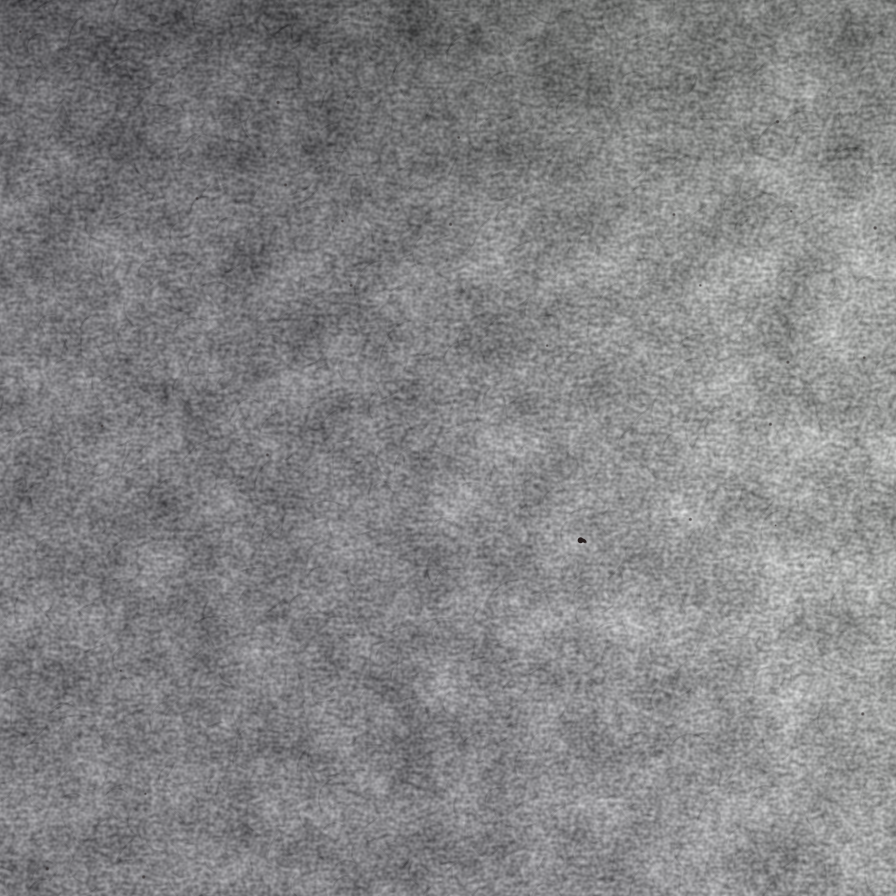
This texture is drawn by a WebGL 1 fragment shader. Its source:

```glsl
precision highp float;
// Backlit sheet of grey paper: uneven light, cloudy pulp and a fine woven grain.
// Clouds and grain are layers of gradient noise; fibres, pale knots and dark
// specks are distance functions scattered over jittered grids.
uniform vec2 u_resolution;

const vec3 COOL_TINT = vec3(-0.002, -0.004, 0.010);
const vec3 WARM_TINT = vec3(-0.002, 0.004, -0.002);
const vec3 SPECK_COLOR = vec3(0.14, 0.11, 0.11);

vec2 hash2(vec2 p) {
  vec3 q = fract(p.xyx * vec3(0.1031, 0.1030, 0.0973));
  q += dot(q, q.yzx + 33.33);
  return fract((q.xx + q.yz) * q.zy);
}

mat2 rotation(float angle) {
  float c = cos(angle), s = sin(angle);
  return mat2(c, s, -s, c);
}

float cornerSlope(vec2 cell, vec2 corner, vec2 local) {
  float angle = 6.2832 * hash2(cell + corner).x;
  return dot(vec2(cos(angle), sin(angle)), local - corner);
}

float gradientNoise(vec2 p) {
  vec2 cell = floor(p), f = fract(p);
  vec2 u = f * f * f * (f * (f * 6.0 - 15.0) + 10.0);
  float low = mix(cornerSlope(cell, vec2(0.0), f),
                  cornerSlope(cell, vec2(1.0, 0.0), f), u.x);
  float high = mix(cornerSlope(cell, vec2(0.0, 1.0), f),
                   cornerSlope(cell, vec2(1.0), f), u.x);
  return mix(low, high, u.y);
}

float cloudNoise(vec2 p) {
  float sum = 0.0, amplitude = 0.5;
  for (int octave = 0; octave < 5; octave++) {
    sum += amplitude * gradientNoise(p);
    p = rotation(0.25) * p * 1.93 + 17.3;
    amplitude *= 0.66;
  }
  return sum;
}

// Lamp glow: strongest at the right, fading towards the top edge
float lampLight(vec2 p) {
  float glow = smoothstep(0.3, 1.0, p.x + 0.06 * sin(3.0 * p.y));
  glow *= 1.0 - 0.35 * (1.0 - smoothstep(0.0, 0.4, p.y));
  float topShade = smoothstep(0.65, 1.05, p.y);
  return 0.465 + 0.14 * glow - 0.10 * topShade + 0.04 * (1.0 - p.y);
}

// Horizontal streaks, weaker upright threads and isotropic fine grain
float paperGrain(vec2 p) {
  float streaks = gradientNoise(p * vec2(75.0, 205.0) + 31.7);
  float threads = gradientNoise(p * vec2(165.0, 32.0) + 83.1);
  float coarse = gradientNoise(rotation(0.6) * p * 125.0 + 250.0);
  float fine = gradientNoise(rotation(0.4) * p * 210.0 + 340.0);
  return 0.13 * streaks + 0.05 * threads + 0.07 * coarse + 0.15 * fine;
}

// Thin curved hairs, one per grid cell
float fibres(vec2 p, float scale, float seed, float pixel) {
  vec2 g = p * scale, home = floor(g);
  float mask = 0.0, width = 0.0006 * scale, soft = pixel * scale;
  for (int j = -1; j <= 1; j++) {
    for (int i = -1; i <= 1; i++) {
      vec2 cell = home + vec2(float(i), float(j));
      vec2 traits = hash2(cell + seed + 41.0);
      vec2 q = rotation(6.2832 * traits.x) * (g - cell - hash2(cell + seed));
      q.y += (traits.y - 0.5) * 2.0 * q.x * q.x;
      float halfLength = 0.2 + 0.4 * traits.y;
      float line = 1.0 - smoothstep(width, width + soft, abs(q.y));
      line *= 1.0 - smoothstep(0.7 * halfLength, halfLength, abs(q.x));
      mask = max(mask, line * traits.x);
    }
  }
  return mask;
}

// Sparse round spots; radius and softness are in canvas units
float spots(vec2 p, float scale, float seed, float share, float radius, float soft) {
  vec2 g = p * scale, cell = floor(g);
  vec2 traits = hash2(cell + seed + 67.0);
  vec2 center = 0.2 + 0.6 * hash2(cell + seed);
  float dist = length(g - cell - center) / scale;
  float size = radius * mix(0.4, 1.0, traits.y);
  return step(traits.x, share) * (1.0 - smoothstep(size - soft, size + soft, dist));
}

// A single larger fleck made of two joined grains
float fleck(vec2 p, float pixel) {
  vec2 q = rotation(0.7) * (p - vec2(0.648, 0.397));
  float head = length(q) - 0.003;
  float tail = length(q * vec2(0.6, 1.0) - vec2(0.002, 0.002)) - 0.0016;
  return 1.0 - smoothstep(-0.5 * pixel, pixel, min(head, tail));
}

void main() {
  vec2 p = gl_FragCoord.xy / u_resolution.y;
  float pixel = 1.0 / u_resolution.y;

  float clouds = cloudNoise(p * vec2(12.0, 15.0) + 5.0);
  float knots = spots(p, 13.0, 11.0, 0.2, 0.006, 0.006)
              + spots(p, 34.0, 29.0, 0.1, 0.002, 0.0015);
  float hairs = fibres(p, 26.0, 7.0, pixel) + fibres(p, 41.0, 53.0, pixel);

  float light = lampLight(p);
  float tone = light + 0.22 * clouds + 0.10 * clouds * abs(clouds);
  tone += paperGrain(p) * (0.5 + light) + 0.09 * knots - 0.06 * hairs;

  float warmth = smoothstep(0.45, 1.0, p.x * 0.8 + p.y * 0.4);
  vec3 color = vec3(tone) + mix(COOL_TINT, WARM_TINT, warmth);

  float specks = 0.6 * spots(p, 11.0, 97.0, 0.22, 0.0018, pixel);
  color = mix(color, SPECK_COLOR, max(specks, fleck(p, pixel)));
  gl_FragColor = vec4(clamp(color, 0.0, 1.0), 1.0);
}
```
